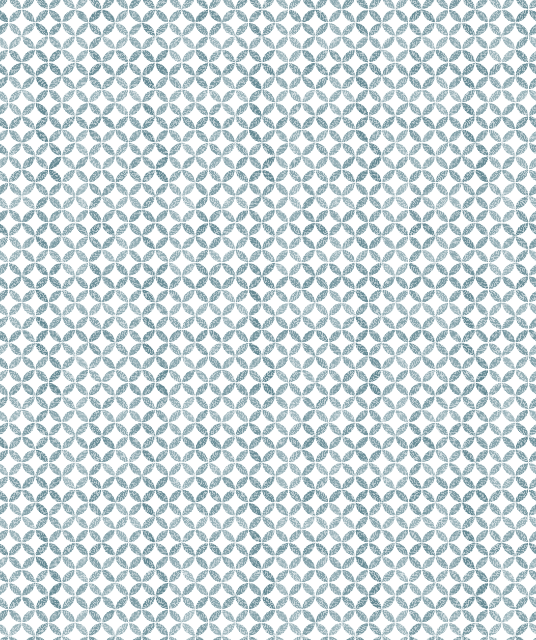
Reproduce this pattern procedurally as a Shadertoy shader.

```glsl
// Interlocking-circle lattice of pointed leaves in dusty teal on white.
// Each square cell holds one diagonal leaf, the overlap of two discs, mirrored
// in a checkerboard; tone varies in a repeating block and grain wears the ink.

#define ROWS 48.0                      // leaves from top to bottom
#define OFFSET vec2(0.64, 0.70)        // lattice corner from the top left, in leaves
#define INSET 0.028                    // trims each leaf, opening gaps at the tips
#define ROUGHNESS 0.045                // wobble of the leaf outline
#define GRAIN_SCALE 12.0               // grains along one leaf cell
#define GRAIN_WEAR 0.60                // strongest fading by grain
#define TONE_BLOCK vec2(8.0, 16.0)     // leaves before the tones repeat
#define PAPER vec3(1.0)
#define DARK_INK vec3(0.39, 0.535, 0.575)
#define PALE_INK vec3(0.62, 0.715, 0.74)

const float TAU = 6.2831853;

float hash(vec2 p) {
    return fract(sin(dot(p, vec2(127.1, 311.7))) * 43758.5453);
}

float valueNoise(vec2 p) {
    vec2 cell = floor(p);
    vec2 f = fract(p);
    f = f * f * (3.0 - 2.0 * f);
    float low = mix(hash(cell), hash(cell + vec2(1.0, 0.0)), f.x);
    float high = mix(hash(cell + vec2(0.0, 1.0)), hash(cell + 1.0), f.x);
    return mix(low, high, f.y);
}

// Signed distance to a leaf running from (0,0) to (1,1)
float leafDistance(vec2 q) {
    return max(length(q - vec2(1.0, 0.0)), length(q - vec2(0.0, 1.0))) - 1.0;
}

// 0 is the darkest leaf, 1 the palest
float leafPaleness(vec2 cell) {
    float column = cell.x + 0.5 - 3.0;
    float bands = 0.20 * cos(TAU * column / 4.0) + 0.12 * cos(TAU * column / 8.0);
    bands += 0.20 * cos(TAU * cell.y / 4.0);
    float scatter = hash(mod(cell, TONE_BLOCK) + 3.7) - 0.5;
    return clamp(0.56 - bands + 0.65 * scatter, 0.0, 1.0);
}

void mainImage(out vec4 fragColor, in vec2 fragCoord) {
    // Leaf units, measured from the top left
    float pixel = ROWS / iResolution.y;
    vec2 p = vec2(fragCoord.x, iResolution.y - fragCoord.y) * pixel - OFFSET;
    vec2 cell = floor(p);
    vec2 q = fract(p);

    // Mirror alternate cells so that four tips meet at each node
    if (mod(cell.x + cell.y, 2.0) < 0.5) q.x = 1.0 - q.x;

    // Worn outline
    float grain = valueNoise(p * GRAIN_SCALE + 91.0);
    float d = leafDistance(q) + INSET + ROUGHNESS * (grain - 0.5);
    float coverage = 1.0 - smoothstep(-0.6 * pixel, 0.6 * pixel, d);

    // Ink tone, faded by fine grain
    vec3 ink = mix(DARK_INK, PALE_INK, leafPaleness(cell));
    float speckle = valueNoise(p.yx * GRAIN_SCALE * 1.15 + 37.0);
    ink = mix(ink, PAPER, GRAIN_WEAR * smoothstep(0.2, 1.0, speckle));

    fragColor = vec4(mix(PAPER, ink, coverage), 1.0);
}
```
